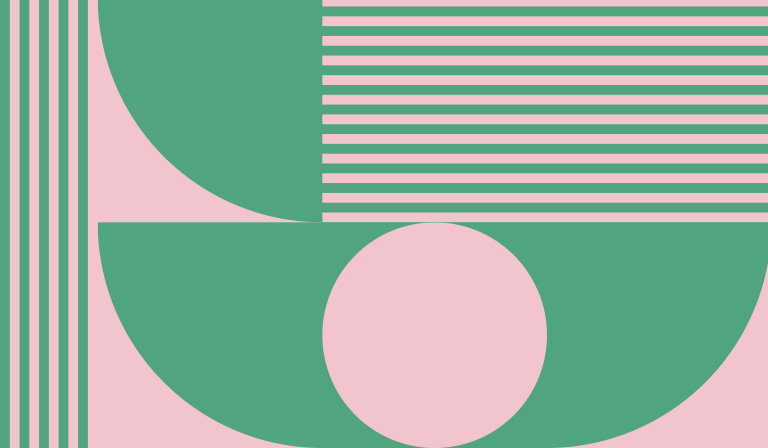
Give the GLSL for this background, as a Shadertoy shader.

```glsl
const vec3 GREEN = vec3(0.312, 0.647, 0.498);
const vec3 PINK = vec3(0.949, 0.769, 0.808);

// Layout, in units of the canvas height
const vec2 CANVAS = vec2(1.722, 1.0);
const float TILE = 0.5037;
const float PERIOD = TILE / 11.5;
const float LEFT = 5.0 * PERIOD;
const float COLUMN = LEFT + TILE;

// Coverage of a signed distance, smoothed over one pixel
float cover(float dist) {
    float pixel = CANVAS.y / iResolution.y;
    return clamp(0.5 - dist / pixel, 0.0, 1.0);
}

// Stripes filling the first half of each period
float stripes(float t) {
    return (abs(fract(t / PERIOD + 0.25) - 0.5) - 0.25) * PERIOD;
}

float circle(vec2 p, vec2 center, float radius) {
    return length(p - center) - radius;
}

// Horizontal capsule running right from start
float capsule(vec2 p, vec2 start, float span, float radius) {
    vec2 q = p - start;
    q.x -= clamp(q.x, 0.0, span);
    return length(q) - radius;
}

void mainImage(out vec4 fragColor, in vec2 fragCoord) {
    vec2 p = fragCoord / iResolution.xy * CANVAS;

    // Upper row: quarter disc, then horizontal stripes
    float quarter = cover(circle(p, vec2(COLUMN, 2.0 * TILE), TILE));
    float bars = cover(stripes(p.y - TILE - 0.5 * PERIOD));
    float upper = mix(quarter, bars, cover(COLUMN - p.x));

    // Lower row: bowl with a round hole
    float bowl = capsule(p, vec2(COLUMN, TILE), TILE, TILE);
    float hole = circle(p, vec2(COLUMN, 0.0) + 0.5 * TILE, 0.5 * TILE);
    float lower = cover(max(bowl, -hole));

    // Left band of vertical stripes beside both rows
    float rows = mix(upper, lower, cover(p.y - TILE));
    float band = cover(max(stripes(p.x), p.x - LEFT + 0.25 * PERIOD));
    float green = mix(band, rows, cover(LEFT - p.x));

    fragColor = vec4(mix(PINK, GREEN, green), 1.0);
}
```
